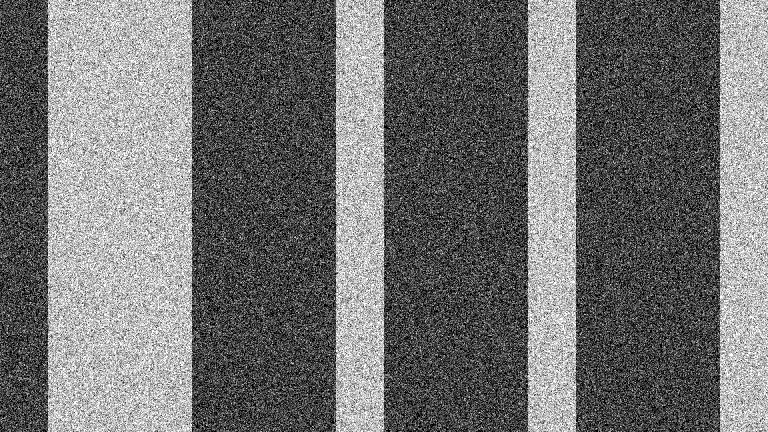
This pattern is drawn by a Shadertoy shader. Its source:

```glsl
const float BLOCKS = 4.0;         // bar pairs across the canvas
const float GRAINS = 1920.0;      // noise grains across the canvas
const float NARROW = 0.25;        // light share of an ordinary block
const float WIDE = 0.75;          // light share of the first block
const float FLIP_CHANCE = 0.262;  // share of grains with inverted tone
const int MAX_CELLS = 24;         // most grains under one pixel, per axis

float hash(vec2 p) {
    vec3 q = fract(vec3(p.xyx) * 0.1031);
    q += dot(q, q.yzx + 33.33);
    return fract((q.x + q.y) * q.z);
}

// Each block runs dark to light; its light part sits on the right
float bars(float x, float blocks) {
    float block = x * blocks;
    float lightShare = floor(block) < 0.5 ? WIDE : NARROW;
    return step(1.0 - lightShare, fract(block));
}

// Tone of one square grain: the bar colour, inverted at random
float grainTone(vec2 cell, float grains, float chance) {
    float tone = bars((cell.x + 0.5) / grains, BLOCKS);
    return abs(tone - step(hash(cell), chance));
}

// Mean tone of all grains in a box, weighted by the area they cover
float boxAverage(vec2 low, vec2 high, float grains, float chance) {
    vec2 first = floor(low);
    float sum = 0.0;
    float area = 0.0;
    for (int j = 0; j < MAX_CELLS; j++) {
        if (first.y + float(j) >= high.y) break;
        for (int i = 0; i < MAX_CELLS; i++) {
            vec2 cell = first + vec2(i, j);
            if (cell.x >= high.x) break;
            vec2 overlap = max(min(high, cell + 1.0) - max(low, cell), 0.0);
            float weight = overlap.x * overlap.y;
            sum += weight * grainTone(cell, grains, chance);
            area += weight;
        }
    }
    return sum / area;
}

void mainImage(out vec4 fragColor, in vec2 fragCoord) {
    // Filter over the pixel footprint, measured in grains
    float grainsPerPixel = GRAINS / iResolution.x;
    vec2 low = (fragCoord - 0.5) * grainsPerPixel;
    vec2 high = low + grainsPerPixel;
    float tone = boxAverage(low, high, GRAINS, FLIP_CHANCE);
    fragColor = vec4(vec3(tone), 1.0);
}
```
